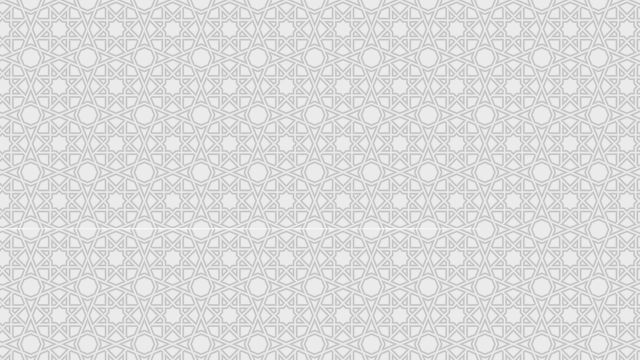
Give the GLSL for this pattern, as a Shadertoy shader.

```glsl
// Pale geometric lattice: octagons with four long arms, and white eight-pointed
// stars between them. Each square cell is folded to one mirror triangle, where
// a few segments give the distance to the straps, drawn as paired grey lines.

float segmentDistance(vec2 p, vec2 a, vec2 b) {
    vec2 along = b - a;
    float t = clamp(dot(p - a, along) / dot(along, along), 0.0, 1.0);
    return length(p - a - along * t);
}

// Octagon centre at the origin, small star centre at (0.5, 0.5).
float strapDistance(vec2 cell) {
    vec2 p = abs(fract(cell + 0.5) - 0.5);
    if (p.y > p.x) p = p.yx;

    vec2 corner = vec2(0.1464);
    vec2 tip = vec2(0.345);
    vec2 point = vec2(0.5, 0.281);
    vec2 notch = vec2(0.436, 0.345);

    // Octagon and the long arm that meets its neighbour
    float d = segmentDistance(p, vec2(0.2071, 0.0), corner);
    d = min(d, segmentDistance(p, corner, vec2(0.5, 0.0)));

    // Outline of the small star
    d = min(d, segmentDistance(p, tip, notch));
    d = min(d, segmentDistance(p, point, notch));

    // Straps running from the star points to the arms
    d = min(d, segmentDistance(p, tip, vec2(0.345, 0.126)));
    return min(d, segmentDistance(p, point, vec2(0.301, 0.082)));
}

void mainImage(out vec4 fragColor, in vec2 fragCoord) {
    vec2 uv = fragCoord / iResolution.y;
    float aspect = iResolution.x / iResolution.y;
    float pixel = 1.0 / iResolution.y;

    // About 11.3 cells across and 6.3 down
    vec2 cell = (uv - vec2(0.0856, 0.044)) / vec2(0.1577, 0.1591);
    float soft = 0.004 + 0.6 * pixel / 0.158;
    float edge = abs(strapDistance(cell) - 0.029);
    float outline = 1.0 - smoothstep(0.0135 - soft, 0.0135 + soft, edge);
    vec3 color = mix(vec3(0.922), vec3(0.755), outline);

    // Thin white scratch, fading in places and ending right of the middle
    float scratch = 1.0 - smoothstep(0.0012 - 0.5 * pixel, 0.0012 + 0.7 * pixel, abs(uv.y - 0.3645));
    scratch *= 1.0 - smoothstep(0.745, 0.757, uv.x / aspect);
    scratch *= 0.8 + 0.2 * sin(uv.x * 17.0 + 2.0 * sin(uv.x * 7.0));
    color = mix(color, vec3(0.98), scratch);

    fragColor = vec4(color, 1.0);
}
```
